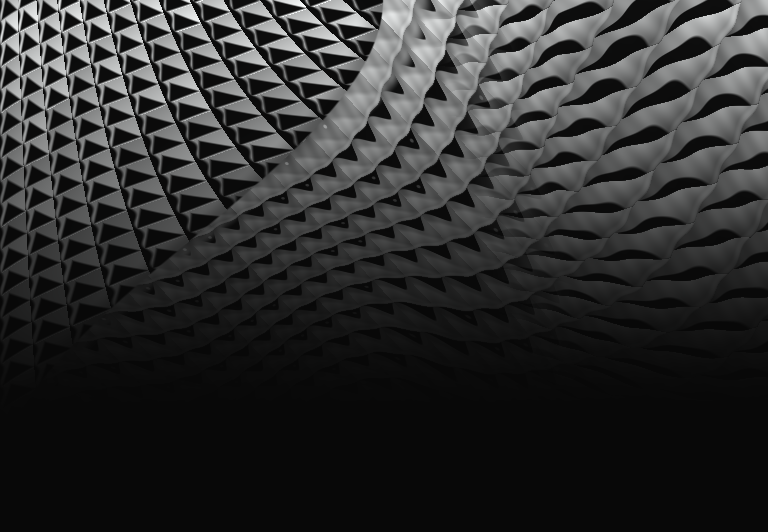
This background is drawn by a Shadertoy shader. Its source:

```glsl
// Folded dark sheet: studded triangles on the left, curling scales on the right, fading to black.

const vec3  BLACK = vec3(0.031);
const vec3  SILVER = vec3(0.99, 1.0, 1.0);
const float FOLD_REACH = 0.72;      // where the fold meets the top edge
const float FOLD_BOTTOM = 0.10;     // height at which the fold leaves the left edge
const float STUD_COLUMN = 0.082;
const float STUD_ROW = 0.043;
const float STUD_LIGHT = 0.92;
const float SCALE_COLUMN = 0.085;   // spacing of the steep chains
const float SCALE_ROW = 0.047;      // spacing of the flat chains
const float SCALE_STEP = 0.062;     // spacing of scales along a chain
const float SCALE_LIGHT = 0.86;
const vec2  POCKET = vec2(1.18, 0.94);
const float PI = 3.1415927;
const float TAU = 6.2831853;

float hash(vec2 cell) {
    vec3 p = fract(cell.xyx * vec3(0.1031, 0.1030, 0.0973));
    p += dot(p, p.yzx + 33.33);
    return fract((p.x + p.y) * p.z);
}

// Antialiased step: 1 where the signed value is positive.
float cover(float signedValue, float width) {
    return smoothstep(-0.6 * width, 0.6 * width, signedValue);
}

// Light falling off from the top edge.
float fade(float depth, float reach) {
    return pow(1.0 - smoothstep(-0.10, reach, depth), 1.2);
}

// Columns of dark triangles, swept along the left face.
float studs(vec2 p) {
    float depth = 1.0 - p.y;
    float swept = p.x * exp(-depth * (0.9 + 1.2 * p.x));
    float column = log(1.0 + 2.6 * swept) / STUD_COLUMN;
    float climb = 0.35 * p.x + 0.04 * (1.0 - exp(-p.x / 0.12));
    float row = (depth + climb) / STUD_ROW + 0.025 * sin(column * 2.1);
    vec2 cell = floor(vec2(column, row));
    vec2 f = fract(vec2(column, row));
    float width = fwidth(column) + fwidth(row);

    float rise = 0.94 - f.y;
    float left = f.x - 0.08 - 0.30 * rise;
    float right = 0.98 - 0.78 * rise - f.x;
    float triangle = cover(min(rise, min(left, right)), width);

    // Wavy grooves between columns grow toward the fold.
    float grooveSize = mix(0.06, 0.17, smoothstep(0.05, 0.4, p.x));
    float groove = cover(grooveSize + 0.06 * sin(row * TAU) - f.x, width);

    float shade = 0.80 + 0.24 * f.y + 0.20 * (hash(cell) - 0.5);
    return STUD_LIGHT * fade(depth, 0.83) * shade * (1.0 - 0.98 * max(triangle, groove));
}

// Chain number: steep lines at the right that bend into flat, rippled rows below.
float chainField(vec2 p) {
    float depth = 1.0 - p.y;
    float x = p.x - 0.3 * max(p.x - 1.05, 0.0);
    float steep = (x - 0.70 + 0.35 * depth) / SCALE_COLUMN;
    float ripple = 0.028 * sin((p.x - 0.5) * 12.0) * smoothstep(0.3, 0.65, depth);
    float spacing = SCALE_ROW * (1.0 + 0.55 * smoothstep(0.7, 1.25, p.x));
    float flatter = (0.68 - p.y + 0.4 * (p.x - 0.55) + ripple) / spacing;
    return log(exp(steep) + exp(flatter));
}

// Curled scales strung along the chains.
float scales(vec2 p, float foldDistance) {
    float depth = 1.0 - p.y;
    float stride = SCALE_STEP + 0.034 * smoothstep(0.9, 1.4, p.x);
    float along = (0.85 * (p.y - 0.7) + 0.9 * (p.x - 0.9)) / stride;
    float wave = chainField(p) + 0.035 * sin(along * TAU);
    float pocket = exp(-30.0 * dot(p - POCKET, p - POCKET));
    float upright = smoothstep(0.88, 1.06, p.x + 0.25 * (p.y - 0.6));

    vec2 cell = floor(vec2(wave, along));
    vec2 f = fract(vec2(wave, along));
    float width = fwidth(wave) + 0.4 * fwidth(along);

    // Wedges under each chain: tapered at the lower end, blunt at the upper end.
    float taper = smoothstep(0.0, 0.75, f.y) * (1.0 - smoothstep(0.62, 1.0, f.y));
    float wedge = cover(0.50 * taper - 0.01 - f.x, width) * cover(f.x, width);

    // Crescents that climb across the upright columns.
    float climb = along - 1.45 * f.x + 0.37 * cell.x;
    float c = fract(climb);
    float lens = (0.36 + 0.28 * pocket) * sin(PI * min(f.x * 1.12, 1.0));
    float crescent = cover(lens - c, 2.0 * width) * cover(c, width);

    float shadow = mix(wedge, crescent, upright);
    float strip = 0.015 + 0.05 * smoothstep(0.5, 0.9, p.y);
    shadow *= smoothstep(strip, strip + 0.03, foldDistance);
    float rim = smoothstep(0.86, 0.95, f.x) * (1.0 - smoothstep(0.97, 1.0, f.x));

    // Rounded columns, slanted facets and fine streaks.
    float column = 0.66 + 0.28 * sin(f.x * 0.5 * TAU);
    float facet = smoothstep(-0.10, 0.10, f.x - 0.25 - 0.65 * f.y);
    float slope = mix(mix(0.80, 1.06, facet), 0.72 + 0.36 * c, upright);
    float streak = 0.05 * sin((2.0 * along + 0.8 * wave) * TAU);
    float shade = column * slope + 0.18 * rim + streak;
    shade += 0.12 * (1.0 - upright) * (hash(cell) - 0.5);
    shade += 0.14 * upright * (hash(vec2(cell.x, floor(climb))) - 0.5);

    float light = SCALE_LIGHT * fade(depth, 0.80) * (1.0 - 0.25 * pocket);
    float tone = light * shade * (1.0 - 0.96 * shadow);

    // Small glints inside some of the shadows.
    float glint = smoothstep(0.08, 0.03, length(f - vec2(0.18, 0.66)));
    return tone + 0.4 * light * glint * (1.0 - upright) * step(0.65, hash(cell + 17.0));
}

void mainImage(out vec4 fragColor, in vec2 fragCoord) {
    vec2 p = fragCoord / iResolution.y;
    float foldX = FOLD_REACH * smoothstep(FOLD_BOTTOM, 1.0, p.y);
    float foldDistance = p.x - foldX;
    float edge = 1.5 * fwidth(foldDistance);

    float studTone = studs(p) * (1.0 - 0.35 * smoothstep(-0.05, 0.0, foldDistance));
    float scaleTone = scales(p, foldDistance);
    float tone = mix(studTone, scaleTone, cover(foldDistance, edge));

    fragColor = vec4(BLACK + SILVER * max(tone, 0.0), 1.0);
}
```
